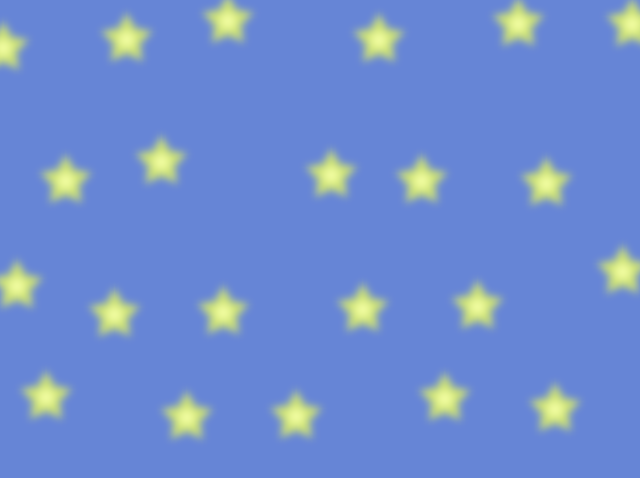
Write a WebGL 2 fragment shader that draws this pattern.

```glsl
#version 300 es
precision highp float;
// Soft, blurred yellow stars scattered evenly over a plain blue ground.

#define CELL 0.26           // mean star spacing, in canvas heights
#define JITTER 0.42         // scatter of a star inside its cell
#define STAR_RADIUS 0.054   // centre to tip, in canvas heights
#define INNER_RATIO 0.55    // notch radius relative to tip radius
#define BLUR 0.008          // standard deviation of the blur
#define SEED 3.0
#define GROUND vec3(0.40, 0.52, 0.84)
#define STAR_RIM vec3(0.82, 0.90, 0.46)
#define STAR_CORE vec3(0.93, 0.98, 0.61)

uniform vec2 u_resolution;
out vec4 fragColor;

vec2 hash2(vec2 p) {
    p += SEED;
    return fract(sin(vec2(dot(p, vec2(127.1, 311.7)),
                          dot(p, vec2(269.5, 183.3)))) * 43758.5453);
}

// Signed distance to an upright five-pointed star.
float starDistance(vec2 p, float radius, float innerRatio) {
    const vec2 k1 = vec2(0.80902, -0.58779);
    const vec2 k2 = vec2(-k1.x, k1.y);
    p.x = abs(p.x);
    p -= 2.0 * max(dot(k1, p), 0.0) * k1;
    p -= 2.0 * max(dot(k2, p), 0.0) * k2;
    p.x = abs(p.x);
    p.y -= radius;
    vec2 edge = innerRatio * vec2(-k1.y, k1.x) - vec2(0.0, 1.0);
    float h = clamp(dot(p, edge) / dot(edge, edge), 0.0, radius);
    return length(p - edge * h) * sign(p.y * edge.x - p.x * edge.y);
}

// Offset from p to the nearest star on a staggered, jittered grid.
vec2 nearestStar(vec2 p) {
    vec2 best = vec2(10.0);
    float row = floor(p.y / CELL);
    for (float j = -1.0; j <= 1.0; j++) {
        float y = row + j;
        float shift = 0.5 * mod(y, 2.0);
        float column = floor(p.x / CELL - shift);
        for (float i = -1.0; i <= 1.0; i++) {
            vec2 id = vec2(column + i, y);
            vec2 jitter = JITTER * (hash2(id) - 0.5);
            vec2 centre = CELL * (id + vec2(shift, 0.0) + 0.5 + jitter);
            vec2 offset = p - centre;
            if (dot(offset, offset) < dot(best, best)) best = offset;
        }
    }
    return best;
}

// Star coverage averaged under a small Gaussian kernel.
float blurredStar(vec2 p) {
    float sum = 0.0;
    float total = 0.0;
    for (float j = -2.0; j <= 2.0; j++) {
        for (float i = -2.0; i <= 2.0; i++) {
            vec2 tap = vec2(i, j);
            float weight = exp(-0.5 * dot(tap, tap));
            float d = starDistance(p + BLUR * tap, STAR_RADIUS, INNER_RATIO);
            sum += weight * (1.0 - smoothstep(-BLUR, BLUR, d));
            total += weight;
        }
    }
    return sum / total;
}

void main() {
    vec2 p = gl_FragCoord.xy / u_resolution.y;
    vec2 local = nearestStar(p);

    // Pale glow in the middle of each star, fading to a deeper rim.
    float glow = 1.0 - smoothstep(0.0, 0.6 * STAR_RADIUS, length(local));
    vec3 starColor = mix(STAR_RIM, STAR_CORE, glow);

    fragColor = vec4(mix(GROUND, starColor, blurredStar(local)), 1.0);
}
```
